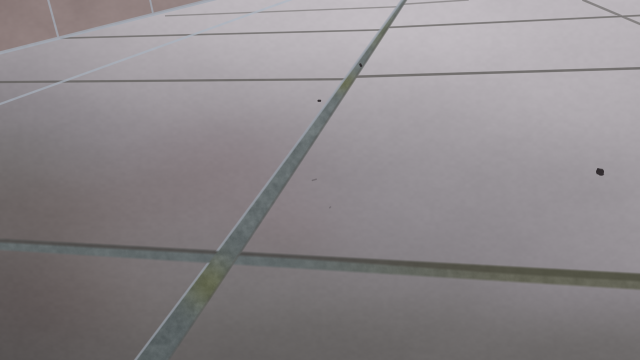
A WebGL 2 fragment shader for this texture:

```glsl
#version 300 es
precision highp float;
// Matte floor tiles seen at a low angle, with wide grout in front and thin joints behind.
// Joints are line distances in canvas heights; soft gradients and layered value
// noise give the light, the pink stains and the grain.
uniform vec2 u_resolution;
out vec4 fragColor;

const vec3 GROUT = vec3(0.375, 0.405, 0.41);
const vec3 MOSS = vec3(0.40, 0.41, 0.29);
const vec3 OLIVE = vec3(0.33, 0.33, 0.28);
const vec3 SHADOW = vec3(0.29, 0.27, 0.26);
const vec3 THIN_JOINT = vec3(0.38, 0.37, 0.36);
const vec3 PALE_JOINT = vec3(0.63, 0.66, 0.70);
const vec3 SKIRTING = vec3(0.55, 0.49, 0.485);

float hash(vec2 p) {
    return fract(sin(dot(p, vec2(127.1, 311.7))) * 43758.5453);
}

float noise(vec2 p) {
    vec2 i = floor(p), f = fract(p);
    f = f * f * (3.0 - 2.0 * f);
    return mix(mix(hash(i), hash(i + vec2(1, 0)), f.x),
               mix(hash(i + vec2(0, 1)), hash(i + vec2(1, 1)), f.x), f.y);
}

// Layered noise, turned at each octave to hide the lattice
float fbm(vec2 p) {
    float sum = 0.0, amp = 0.5;
    for (int i = 0; i < 5; i++) {
        sum += amp * noise(p);
        p = mat2(1.6, 1.2, -1.2, 1.6) * p + 17.3;
        amp *= 0.5;
    }
    return sum;
}

float segmentDist(vec2 p, vec2 a, vec2 b) {
    vec2 pa = p - a, ba = b - a;
    return length(pa - ba * clamp(dot(pa, ba) / dot(ba, ba), 0.0, 1.0));
}

// Soft stroke coverage along a segment
float stroke(vec2 p, vec2 a, vec2 b, float halfWidth) {
    return 1.0 - smoothstep(halfWidth - 0.002, halfWidth + 0.002, segmentDist(p, a, b));
}

// Soft coverage of the values between lo and hi
float band(float v, float lo, float hi, float soft) {
    return smoothstep(lo - soft, lo + soft, v) * (1.0 - smoothstep(hi - soft, hi + soft, v));
}

float glow(vec2 p, vec2 center, vec2 radius) {
    vec2 d = (p - center) / radius;
    return exp(-dot(d, d));
}

// Tile surface: light from the upper right, pink stains to the left
vec3 tileColor(vec2 p) {
    float x = p.x / 1.778;
    float light = 0.385 + 0.20 * p.y + 0.13 * x + 0.10 * smoothstep(0.5, 0.95, p.y);
    light -= 0.09 * x * (1.0 - smoothstep(0.02, 0.28, p.y));
    light -= 0.075 * smoothstep(0.55, 1.0, x * p.y) + 0.03 * (1.0 - smoothstep(0.0, 0.25, x));
    float stain = fbm(p * vec2(2.5, 4.5) + 4.0);
    float pink = glow(p, vec2(0.62, 0.54), vec2(0.24, 0.13)) + glow(p, vec2(0.2, 0.42), vec2(0.4, 0.12))
               + glow(p, vec2(0.15, 0.18), vec2(0.3, 0.15)) + 0.7 * glow(p, vec2(0.80, 0.36), vec2(0.16, 0.10));
    light += 0.05 * (stain - 0.5) - 0.02 * pink;
    float cool = smoothstep(0.40, 0.56, light);
    vec3 tint = mix(vec3(0.0, -0.012, -0.014), vec3(0.0, -0.018, 0.0), cool);
    return vec3(light) + tint + pink * vec3(0.008, -0.008, -0.008);
}

void main() {
    vec2 p = gl_FragCoord.xy / u_resolution.y;
    vec3 color = tileColor(p);

    // Thin cross joints of the far rows, broken at the main joint
    float thin = stroke(p, vec2(0.0, 0.772), vec2(0.96, 0.780), 0.003);
    thin = max(thin, stroke(p, vec2(0.99, 0.787), vec2(1.80, 0.811), 0.0034));
    thin = max(thin, 0.9 * stroke(p, vec2(0.17, 0.894), vec2(1.06, 0.917), 0.0022));
    thin = max(thin, 0.9 * stroke(p, vec2(1.083, 0.924), vec2(1.80, 0.958), 0.0024));
    thin = max(thin, 0.6 * stroke(p, vec2(0.46, 0.956), vec2(1.10, 0.981), 0.0018));
    thin = max(thin, 0.6 * stroke(p, vec2(1.116, 0.988), vec2(1.30, 1.0), 0.002));
    thin = max(thin, 0.75 * stroke(p, vec2(1.62, 1.0), vec2(1.80, 0.924), 0.0032));
    color = mix(color, THIN_JOINT, 0.8 * thin);

    // Pale joint running back on the left
    color = mix(color, PALE_JOINT + 0.08 * p.x, 0.8 * stroke(p, vec2(0.0, 0.711), vec2(0.81, 1.002), 0.003));

    // Skirting tiles with their pale joints
    float skirtBase = 0.853 + 0.2517 * p.x;
    vec3 skirt = SKIRTING + 0.08 * (fbm(p * 9.0) - 0.5) + 0.07 * p.x;
    color = mix(color, skirt, smoothstep(-0.002, 0.002, p.y - skirtBase));
    float pale = stroke(p, vec2(0.0, 0.853), vec2(0.60, 1.004), 0.0045);
    pale = max(pale, stroke(p, vec2(0.134, 1.0), vec2(0.162, 0.896), 0.003));
    pale = max(pale, stroke(p, vec2(0.417, 1.0), vec2(0.426, 0.958), 0.0027));
    color = mix(color, PALE_JOINT, 0.8 * pale);

    // Wide cross joint in front, olive towards the right, shaded on its far edge
    float grain = fbm(p * 60.0) - 0.5;
    float farEdge = 0.3356 - 0.0545 * p.x, nearEdge = 0.3056 - 0.062 * p.x;
    vec3 crossGrout = mix(GROUT + 0.01, OLIVE + 0.06, smoothstep(0.7, 1.5, p.x)) + 0.08 * grain;
    color = mix(color, crossGrout, band(p.y, nearEdge, farEdge, 0.005));
    float shadeDepth = mix(0.009, 0.020, smoothstep(0.7, 1.6, p.x));
    float shade = band(p.y, farEdge - shadeDepth, farEdge + 0.001, 0.005);
    color = mix(color, mix(SHADOW, OLIVE - 0.03, smoothstep(0.8, 1.6, p.x)), 0.75 * shade);

    // Main joint, slightly bowed and narrowing with distance, with moss at the crossings
    float bow = 4.0 * p.y * (1.0 - p.y);
    float leftEdge = mix(0.377, 1.118, p.y) + 0.004 * bow;
    float rightEdge = mix(0.470, 1.130, p.y) + 0.003 * bow;
    float moss = glow(p, vec2(0.58, 0.21), vec2(0.07, 0.07)) + glow(p, vec2(0.96, 0.77), vec2(0.04, 0.03))
               + 0.6 * glow(p, vec2(1.06, 0.91), vec2(0.05, 0.06));
    vec3 mainGrout = mix(GROUT + 0.10 * (p.y - 0.25), MOSS, min(0.75 * moss, 1.0)) + 0.13 * grain;
    color = mix(color, mainGrout, band(p.x, leftEdge, rightEdge, 0.004));
    float darkRim = band(p.x, rightEdge - 0.006, rightEdge + 0.001, 0.003);
    color = mix(color, THIN_JOINT - 0.04, 0.4 * darkRim);
    float rim = band(p.x, leftEdge - 0.005, leftEdge + 0.003, 0.003);
    color = mix(color, PALE_JOINT - 0.03, 0.7 * rim * (1.0 - band(p.y, nearEdge, farEdge, 0.004)));

    // Dark specks of dirt, with slightly ragged outlines, and two faint marks
    float ragged = 0.005 * (noise(p * 150.0) - 0.5);
    float dirt = stroke(p, vec2(1.663, 0.523), vec2(1.671, 0.522), 0.008 + ragged);
    dirt = max(dirt, stroke(p, vec2(0.885, 0.720), vec2(0.889, 0.720), 0.003));
    dirt = max(dirt, stroke(p, vec2(1.001, 0.821), vec2(1.003, 0.817), 0.003));
    dirt = max(dirt, 0.3 * stroke(p, vec2(0.868, 0.499), vec2(0.878, 0.502), 0.002));
    dirt = max(dirt, 0.25 * stroke(p, vec2(0.916, 0.423), vec2(0.918, 0.425), 0.002));
    color = mix(color, vec3(0.15, 0.13, 0.14), 0.9 * dirt);

    color += 0.024 * (fbm(p * vec2(70.0, 95.0)) - 0.5);
    fragColor = vec4(clamp(color, 0.0, 1.0), 1.0);
}
```
